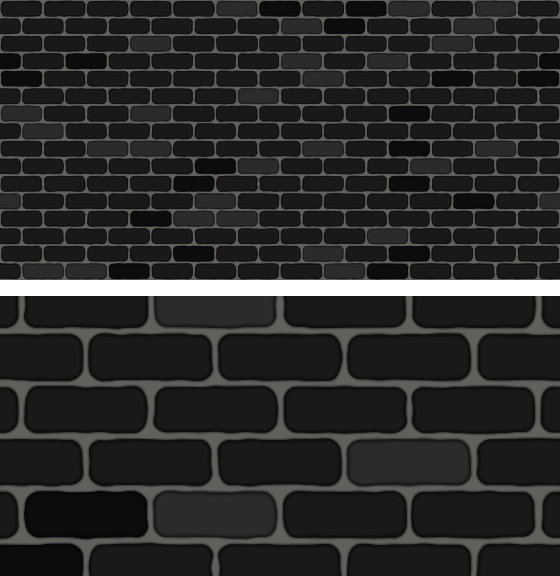
Top, the full canvas; bottom, a detail of the centre.
A WebGL 2 fragment shader for this pattern:

```glsl
#version 300 es
precision highp float;
// Dark brick wall in running bond: 13 by 16 worn bricks with grey mortar.

uniform vec2 u_resolution;
out vec4 fragColor;

const vec2 BRICKS = vec2(13.0, 16.0);      // repeats across and down
const vec2 WALL = vec2(32.0, 16.0);        // wall size in course heights
const float HALF_JOINT = 0.063;
const float CORNER = 0.25;
const float WEAR = 0.05;                   // edge roughness

const vec3 CHARCOAL = vec3(0.102, 0.097, 0.090);
const vec3 BLACK = vec3(0.047, 0.047, 0.047);
const vec3 GREY = vec3(0.172, 0.170, 0.165);
const vec3 MORTAR_EDGE = vec3(0.240, 0.235, 0.225);
const vec3 MORTAR = vec3(0.385, 0.378, 0.365);

float hash(vec2 p) {
    return fract(sin(dot(p, vec2(127.1, 311.7))) * 43758.5453);
}

// Value noise; the seed makes each brick differ.
float noise(vec2 p, vec2 seed) {
    vec2 cell = floor(p) + seed;
    vec2 f = fract(p);
    f = f * f * (3.0 - 2.0 * f);
    float low = mix(hash(cell), hash(cell + vec2(1.0, 0.0)), f.x);
    float high = mix(hash(cell + vec2(0.0, 1.0)), hash(cell + 1.0), f.x);
    return mix(low, high, f.y);
}

float roundedBox(vec2 p, vec2 halfSize, float radius) {
    vec2 q = abs(p) - halfSize + radius;
    return length(max(q, 0.0)) + min(max(q.x, q.y), 0.0) - radius;
}

// Most bricks are charcoal, a few are black or grey.
vec3 brickColor(vec2 id) {
    float pick = hash(id + 7.3);
    vec3 color = mix(CHARCOAL, BLACK, step(pick, 0.11));
    return mix(color, GREY, step(0.875, pick));
}

void main() {
    vec2 uv = gl_FragCoord.xy / u_resolution;
    vec2 pixel = WALL / u_resolution;
    float blur = 0.5 * max(pixel.x, pixel.y);

    // Running bond: every other course is shifted by half a brick.
    vec2 grid = uv * BRICKS;
    grid.x += 0.5 * (1.0 - mod(floor(grid.y), 2.0));
    vec2 id = mod(floor(grid), BRICKS);    // wraps at the canvas edges
    vec2 brickSize = WALL / BRICKS;
    vec2 local = (fract(grid) - 0.5) * brickSize;

    // Rounded brick with a chipped outline.
    float d = roundedBox(local, 0.5 * brickSize - HALF_JOINT, CORNER);
    d += WEAR * (noise(local * 3.5, id * 17.0) - 0.5);

    // Brick face darkens towards its rim; mortar is brightest mid-joint.
    vec3 face = brickColor(id) * mix(0.55, 1.0, smoothstep(0.0, 0.1, -d));
    vec3 joint = mix(MORTAR_EDGE, MORTAR, smoothstep(0.0, 0.05, d));

    vec3 color = mix(face, joint, smoothstep(-blur, blur, d));
    fragColor = vec4(color, 1.0);
}
```
